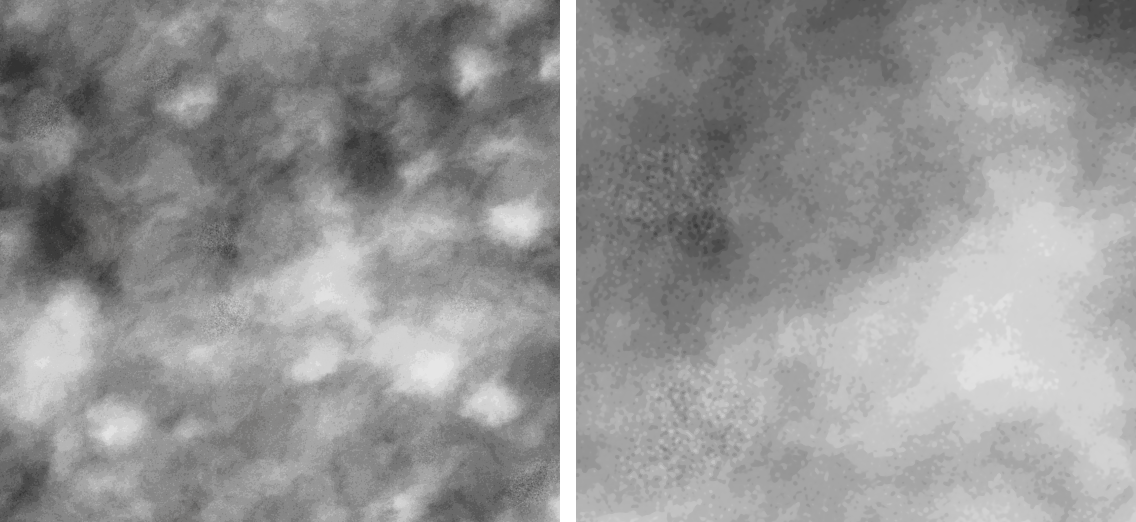
Left: the whole. Right: its middle third, enlarged.
Give the GLSL for this texture, as a WebGL 1 fragment shader.

```glsl
precision highp float;
// Grey storm clouds: soft cellular puffs are layered in octaves and warped,
// then small ragged highlights are laid over them. Speckle and soft tonal
// bands give the surface its dry, slightly stepped finish.
uniform vec2 u_resolution;

vec3 hash3(vec2 cell) {
  vec3 h = fract(cell.xyx * vec3(0.1031, 0.1030, 0.0973));
  h += dot(h, h.yxz + 33.33);
  return fract((h.xxy + h.yzz) * h.zyx);
}

// Sum of round, soft puffs, one per cell, with strengths from low to 1.
float puffs(vec2 p, float radius, float low) {
  vec2 cell = floor(p);
  float sum = 0.0;
  for (int y = -1; y <= 1; y++) {
    for (int x = -1; x <= 1; x++) {
      vec2 id = cell + vec2(float(x), float(y));
      vec3 rnd = hash3(id + 71.0);
      vec2 away = (p - id - rnd.xy) / radius;
      float fall = max(1.0 - dot(away, away), 0.0);
      sum += mix(low, 1.0, rnd.z) * fall * fall * fall;
    }
  }
  return sum;
}

// Signed puffs in octaves, from broad billows to fine wisps.
float billows(vec2 p) {
  float sum = 0.0;
  float gain = 1.0;
  for (int i = 0; i < 6; i++) {
    sum += gain * puffs(p, 1.0, -1.0);
    p = mat2(0.8, 0.6, -0.6, 0.8) * p * 2.03 + 17.3;
    gain *= 0.6;
  }
  return sum;
}

void main() {
  vec2 uv = gl_FragCoord.xy / u_resolution.x;

  // Stretch the clouds a little along a rising diagonal.
  vec2 p = mat2(0.84, -0.54, 0.54, 0.84) * uv * vec2(1.0, 1.0);
  p = p * vec2(0.88, 1.12) + 3.0;

  // Ragged warp, then broad light and shade under the cloud body.
  vec2 warp = vec2(billows(p * 9.0), billows(p * 9.0 + 43.0));
  vec2 q = p + 0.018 * warp;
  float broad = puffs(q * 2.4 + 11.0, 1.0, -1.0);
  float body = billows(q * 5.8);
  float tone = 0.475 + 0.14 * broad + 0.2 * body;

  // Compact sunlit crowns, frayed by the same wisps.
  float crown = puffs(q * 5.6 + 29.0, 0.43, 0.0);
  tone += 0.42 * crown * (1.0 + 0.6 * warp.x);

  // Pixel-fine speckle, stronger in a few small, ragged patches.
  float patchMask = puffs(q * 6.0 + 90.0, 0.6, -0.8) + 0.25 * warp.y;
  patchMask = smoothstep(0.3, 0.8, patchMask);
  float speckle = puffs(uv * 390.0, 1.0, -1.0);
  tone += speckle * mix(0.036, 0.09, patchMask);

  // Soft tonal bands with a gentle shoulder in the whites.
  tone -= 0.55 * max(tone - 0.78, 0.0);
  float steps = tone * 17.0;
  float banded = (floor(steps) + smoothstep(0.3, 0.7, fract(steps))) / 17.0;
  tone = clamp(mix(tone, banded, 0.8), 0.2, 0.9);

  // Faint warm cast in some of the shadows.
  float warmth = smoothstep(0.1, 0.7, puffs(p * 3.0 + 60.0, 1.0, -1.0));
  warmth *= 1.0 - smoothstep(0.4, 0.6, tone);
  vec3 tint = mix(vec3(1.0), vec3(1.03, 0.995, 0.955), warmth);
  gl_FragColor = vec4(tone * tint, 1.0);
}
```
